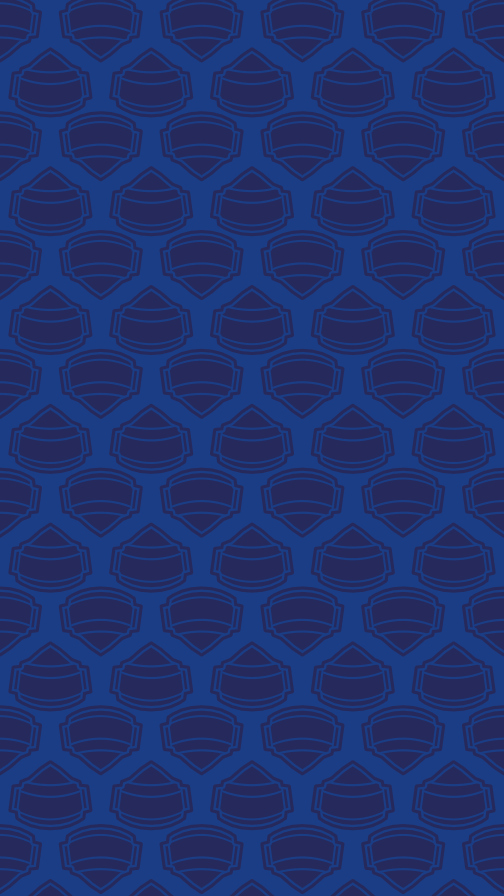
Give the GLSL for this pattern, as a Shadertoy shader.

```glsl
// Rows of ribboned badges, alternately point up and point down, navy on blue.
// One mirrored outline gives a distance field; its offsets make rim, gap and
// core, and curved seams split the core into crest, band, panel and foot.

// Lengths are in units of 1/648 of the canvas width: five columns of 129.6.
const float COLUMN = 129.6;
const float ROW = 152.75;

// Right half of the badge, from tip to foot, with y pointing down
const vec2 OUTLINE[13] = vec2[13](
    vec2(0, 4), vec2(12, 12), vec2(27, 25), vec2(37, 29), vec2(38, 34),
    vec2(47, 35), vec2(51, 65), vec2(43, 67), vec2(42, 75), vec2(36, 79),
    vec2(25, 84), vec2(13, 87), vec2(0, 88));

// Signed distance to the rounded outline, for p.x >= 0
float badgeDistance(vec2 p) {
    float nearest = 1e6;
    float side = 1.0;
    for (int i = 0; i < 12; i++) {
        vec2 a = OUTLINE[i];
        vec2 edge = OUTLINE[i + 1] - a;
        vec2 q = p - a;
        vec2 away = q - edge * clamp(dot(q, edge) / dot(edge, edge), 0.0, 1.0);
        nearest = min(nearest, dot(away, away));
        // Each edge crossed to the right of p flips inside and outside
        bool spans = (a.y > p.y) != (a.y + edge.y > p.y);
        if (spans && q.x < edge.x * q.y / edge.y) side = -side;
    }
    return side * sqrt(nearest) - 3.0;
}

float cover(float d, float pixel) {
    return clamp(0.5 - d / pixel, 0.0, 1.0);
}

// Navy coverage of one badge with its tip at the origin
float badge(vec2 p, float pixel) {
    p.x = abs(p.x);
    float d = badgeDistance(p);
    float rim = cover(d, pixel) - cover(d + 4.0, pixel);
    float core = cover(d + 7.0, pixel);

    // Sagging seams below the crest, above the panel and above the foot
    float bend = p.x * p.x;
    float crest = abs(p.y - 33.0 + 0.004 * bend) - 1.4;
    float panel = abs(p.y - 48.0 + 0.005 * bend) - 1.4;
    float foot = abs(p.y - 77.0 + 0.006 * bend) - 1.3;

    // Slanted seam between the panel and the ribbon end
    float slant = p.x - 38.5 - 0.13 * (p.y - 35.0);
    float ribbon = max(abs(slant) - 1.3, abs(p.y - 50.0) - 19.0);
    panel = max(panel, slant);

    float seams = min(min(crest, panel), min(foot, ribbon));
    return rim + core * (1.0 - cover(seams, pixel));
}

// Wraps a position into the cell around a badge tip
vec2 wrapCell(vec2 p) {
    return mod(p + vec2(0.5 * COLUMN, 30.0), vec2(COLUMN, ROW))
         - vec2(0.5 * COLUMN, 30.0);
}

void mainImage(out vec4 fragColor, in vec2 fragCoord) {
    float pixel = 5.0 * COLUMN / iResolution.x;
    vec2 p = vec2(fragCoord.x, iResolution.y - fragCoord.y) * pixel;

    // The point-down badges sit half a column aside
    float up = badge(wrapCell(p - vec2(0.5 * COLUMN, 60.0)), pixel);
    float down = badge(wrapCell(vec2(p.x, 234.0 - p.y)), pixel);

    vec3 blue = vec3(0.10, 0.24, 0.52);
    vec3 navy = vec3(0.15, 0.16, 0.36);
    fragColor = vec4(mix(blue, navy, max(up, down)), 1.0);
}
```
